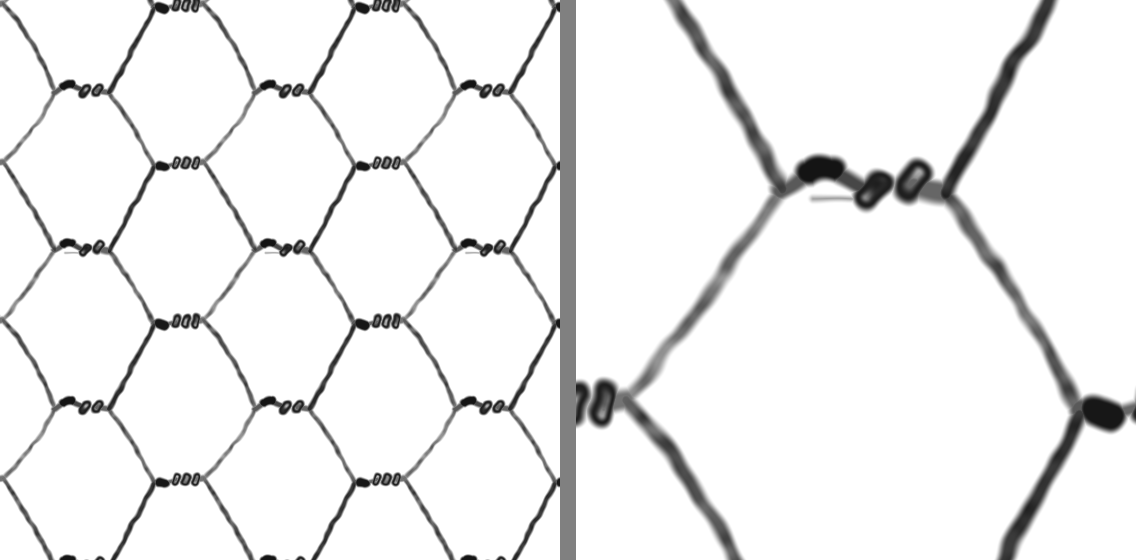
Left: the whole. Right: its middle third, enlarged.
This pattern is drawn by a Shadertoy shader. Its source:

```glsl
// Hexagonal wire netting: thin bent wires joined by short twisted knots on white.
// A staggered motif (two knots, four wires) repeats over a grid; alternate rows
// bend differently, and value noise roughens the outline and tone of each wire.

const float SPAN = 768.0;                    // design units across the canvas
const vec2 PERIOD = vec2(275.0, 217.0);      // motif spacing
const vec2 FIRST_KNOT = vec2(112.0, 123.0);  // measured from the upper left
const vec2 LOWER_KNOT = vec2(134.0, 101.0);  // offset from the upper knot
const float EDGE_BLUR = 2.1;

float hash(vec2 p) {
    vec3 q = fract(vec3(p.xyx) * 0.1031);
    q += dot(q, q.yzx + 33.33);
    return fract((q.x + q.y) * q.z);
}

float noise(vec2 p) {
    vec2 cell = floor(p), f = fract(p);
    f = f * f * (3.0 - 2.0 * f);
    return mix(mix(hash(cell), hash(cell + vec2(1, 0)), f.x),
               mix(hash(cell + vec2(0, 1)), hash(cell + vec2(1, 1)), f.x), f.y);
}

// Distance to the axis of a segment that bows sideways by bend at its middle
float bowedDistance(vec2 p, vec2 a, vec2 b, float bend) {
    vec2 along = b - a;
    float t = clamp(dot(p - a, along) / dot(along, along), 0.0, 1.0);
    vec2 side = normalize(vec2(-along.y, along.x));
    return length(p - a - along * t - side * bend * 4.0 * t * (1.0 - t));
}

// Grey level left on white by a mark of the given tone
float inkShade(float dist, float radius, float tone, float blur) {
    return mix(tone, 1.0, smoothstep(-blur, blur, dist - radius));
}

float wire(vec2 p, vec2 a, vec2 b, float bend, float radius, float tone, float blur) {
    return inkShade(bowedDistance(p, a, b, bend), radius, tone, blur);
}

// One tilted turn of a knot, dark at its rim and worn lighter along its axis
float coil(vec2 p, vec2 center, vec2 halfAxis, float radius, float wear, float blur) {
    float d = bowedDistance(p, center - halfAxis, center + halfAxis, 0.0);
    float tone = mix(0.12 + wear, 0.12, smoothstep(0.5, radius * 0.65, d));
    return inkShade(d, radius, tone, blur);
}

// Arched black turn followed by two open turns
float upperKnot(vec2 p, float oddRow, float grain, float blur) {
    float shade = wire(p, vec2(-38, 4), vec2(-25, -5), 0.0, 3.6, 0.35, blur);
    shade = min(shade, wire(p, vec2(-25, -5), vec2(-14, -7), -1.5, 5.6, 0.08, blur));
    shade = min(shade, wire(p, vec2(-14, -6), vec2(0, 1), 0.0, 3.6, 0.28, blur));
    shade = min(shade, wire(p, vec2(22, 2), vec2(38, 4), 0.0, 4.2, 0.4, blur));
    for (int k = 0; k < 2; k++) {
        float n = float(k);
        vec2 center = vec2(4.5 + 18.0 * n, 2.0 - n + oddRow * (1.0 - 3.0 * n));
        shade = min(shade, coil(p, center, vec2(2.5, -3.0), 6.4, 0.6 * grain, blur));
    }
    // Loose hair of wire under every second row
    float hair = wire(p, vec2(-24, 7), vec2(-5, 7), 0.0, 0.7, 0.5, blur);
    return min(shade, mix(1.0, hair, oddRow));
}

// Solid turn followed by three tight striped turns
float lowerKnot(vec2 p, float grain, float blur) {
    float shade = wire(p, vec2(-34, 3), vec2(-27, 3), 0.0, 4.5, 0.35, blur);
    shade = min(shade, wire(p, vec2(-27, 3), vec2(-20, 5), 0.0, 6.6, 0.09, blur));
    shade = min(shade, wire(p, vec2(-20, 4), vec2(-4, -1), 0.0, 3.2, 0.4, blur));
    shade = min(shade, wire(p, vec2(22, -1), vec2(34, -2), 0.0, 4.2, 0.45, blur));
    for (int k = 0; k < 3; k++) {
        vec2 center = vec2(-4.0 + 13.0 * float(k), -0.5);
        shade = min(shade, coil(p, center, vec2(1.5, -4.0), 5.6, 0.65 * grain, blur));
    }
    return shade;
}

// Four wires running from the knots to their neighbours
float motifWires(vec2 p, float oddRow, float grain, float blur) {
    vec2 upperRight = vec2(38, 4);
    vec2 lowerLeft = LOWER_KNOT + vec2(-34, 4);
    vec2 lowerRight = LOWER_KNOT + vec2(34, -2);
    vec2 nextLeft = vec2(PERIOD.x - 37.0, 3.0);
    vec2 rowStep = vec2(0.0, PERIOD.y);
    float fleck = 0.3 * (grain - 0.5);
    float falling = wire(p, upperRight, lowerLeft, -2.5, 3.0, 0.38 + fleck, blur);
    float dark = wire(p, upperRight, lowerLeft - rowStep, 0.0, 3.3, 0.19 + fleck * 0.5, blur);
    float thin = wire(p, lowerRight, nextLeft, mix(5.5, 1.0, oddRow), 2.8, 0.47 + fleck, blur);
    float bowed = wire(p, lowerRight, nextLeft + rowStep, mix(-2.0, -6.0, oddRow),
                       3.1, 0.34 + fleck, blur);
    return min(min(falling, dark), min(thin, bowed));
}

float motif(vec2 p, float oddRow, float blur) {
    vec2 seed = vec2(40.0 + 23.0 * oddRow, 60.0);
    float grain = noise(p * 0.16 + seed);
    vec2 wobble = vec2(noise(p * 0.09 + seed.yx), noise(p * 0.09 + seed + 31.0)) - 0.5;
    vec2 q = p + 3.0 * wobble;
    float shade = motifWires(q, oddRow, grain, blur);
    shade = min(shade, upperKnot(q, oddRow, grain, blur));
    return min(shade, lowerKnot(q - LOWER_KNOT, grain, blur));
}

void mainImage(out vec4 fragColor, in vec2 fragCoord) {
    float pixel = SPAN / iResolution.y;
    vec2 p = vec2(fragCoord.x, iResolution.y - fragCoord.y) * pixel - FIRST_KNOT;
    float blur = max(EDGE_BLUR, pixel);
    vec2 base = floor(p / PERIOD);

    // Motifs reach into the cells above, below and to the left
    float shade = 1.0;
    for (int row = -1; row <= 1; row++) {
        for (int column = 0; column <= 1; column++) {
            vec2 cell = base + vec2(column, row);
            shade = min(shade, motif(p - cell * PERIOD, mod(cell.y, 2.0), blur));
        }
    }
    fragColor = vec4(vec3(shade), 1.0);
}
```
